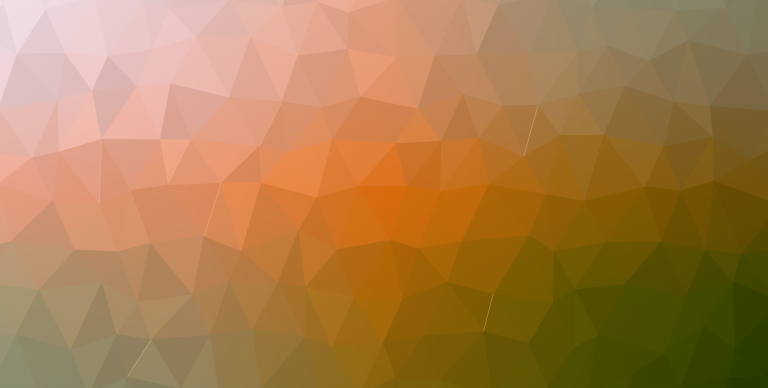
Give the GLSL for this background, as a WebGL 1 fragment shader.

```glsl
precision highp float;
// Low-poly mesh of jittered triangles over a pale pink, orange and dark olive gradient.

uniform vec2 u_resolution;

const vec2 GRID = vec2(17.0, 8.0);   // mesh cells across the canvas
const float JITTER = 0.58;           // full range of vertex displacement, in cells
const float SHADE_RANGE = 0.045;     // brightness variation between facets
const float SEAM_CHANCE = 0.025;     // share of facets with a light hairline
const vec3 SEAM_COLOR = vec3(0.95, 0.80, 0.62);

float hash(vec2 p) {
  return fract(sin(dot(p, vec2(127.1, 311.7))) * 43758.5453);
}

// Piecewise linear ramp through five evenly spaced colours.
vec3 ramp(float t, vec3 a, vec3 b, vec3 c, vec3 d, vec3 e) {
  float s = clamp(t, 0.0, 1.0) * 4.0;
  vec3 color = mix(a, b, clamp(s, 0.0, 1.0));
  color = mix(color, c, clamp(s - 1.0, 0.0, 1.0));
  color = mix(color, d, clamp(s - 2.0, 0.0, 1.0));
  return mix(color, e, clamp(s - 3.0, 0.0, 1.0));
}

// Smooth colour field, one ramp per height, from top to bottom.
vec3 field(vec2 uv) {
  vec3 top = ramp(uv.x, vec3(0.91, 0.86, 0.90), vec3(0.90, 0.77, 0.77),
    vec3(0.90, 0.63, 0.51), vec3(0.59, 0.55, 0.44), vec3(0.48, 0.48, 0.38));
  vec3 upper = ramp(uv.x, vec3(0.91, 0.79, 0.80), vec3(0.90, 0.69, 0.65),
    vec3(0.86, 0.55, 0.38), vec3(0.61, 0.48, 0.31), vec3(0.48, 0.40, 0.25));
  vec3 middle = ramp(uv.x, vec3(0.92, 0.62, 0.51), vec3(0.90, 0.56, 0.39),
    vec3(0.86, 0.42, 0.06), vec3(0.60, 0.38, 0.02), vec3(0.42, 0.30, 0.01));
  vec3 lower = ramp(uv.x, vec3(0.63, 0.57, 0.43), vec3(0.70, 0.52, 0.35),
    vec3(0.66, 0.40, 0.02), vec3(0.36, 0.33, 0.0), vec3(0.21, 0.26, 0.0));
  vec3 bottom = ramp(uv.x, vec3(0.52, 0.54, 0.44), vec3(0.54, 0.50, 0.36),
    vec3(0.52, 0.38, 0.05), vec3(0.30, 0.31, 0.0), vec3(0.14, 0.22, 0.0));
  return ramp(1.0 - uv.y, top, upper, middle, lower, bottom);
}

// Jittered vertex of a lattice whose odd rows are shifted by half a cell.
vec2 vertex(vec2 id, vec2 cellSize) {
  vec2 offset = vec2(hash(id), hash(id + 57.3)) - 0.5;
  offset *= JITTER;
  offset.x += 0.5 * mod(id.y, 2.0);
  return (id + offset) * cellSize;
}

// Signed distance to a line, positive on its left side.
float edgeDistance(vec2 p, vec2 a, vec2 b) {
  vec2 d = b - a;
  return (d.x * (p.y - a.y) - d.y * (p.x - a.x)) / length(d);
}

// Facet colour weighted by its antialiased coverage, which is kept in alpha.
vec4 facet(vec2 p, vec2 a, vec2 b, vec2 c, vec2 seed, float aspect, float pixel) {
  float ab = edgeDistance(p, a, b);
  float bc = edgeDistance(p, b, c);
  float ca = edgeDistance(p, c, a);
  float coverage = clamp(min(ab, min(bc, ca)) / pixel + 0.5, 0.0, 1.0);

  vec2 center = (a + b + c) / 3.0;
  vec3 color = field(mix(center, p, 0.25) / vec2(aspect, 1.0));
  color *= 1.0 + SHADE_RANGE * (2.0 * hash(seed + 11.7) - 1.0);

  float seam = 1.0 - smoothstep(0.0, 0.001 + pixel, abs(ca));
  seam *= step(hash(seed + 83.1), SEAM_CHANCE);
  color = mix(color, SEAM_COLOR, 0.45 * seam);
  return vec4(color, 1.0) * coverage;
}

// Sum of all facets around the point, normalised by total coverage.
vec3 mesh(vec2 p, float aspect, float pixel) {
  vec2 cellSize = vec2(aspect, 1.0) / GRID;
  vec2 base = floor(p / cellSize);
  vec4 sum = vec4(0.0);
  for (int j = -1; j <= 1; j++) {
    for (int i = -2; i <= 1; i++) {
      vec2 id = base + vec2(float(i), float(j));
      vec2 sw = vertex(id, cellSize);
      vec2 se = vertex(id + vec2(1.0, 0.0), cellSize);
      vec2 nw = vertex(id + vec2(0.0, 1.0), cellSize);
      vec2 ne = vertex(id + vec2(1.0, 1.0), cellSize);
      // The diagonal flips with the row so that triangles stay compact.
      bool odd = mod(id.y, 2.0) > 0.5;
      vec2 lowTip = odd ? ne : nw;
      vec2 highTip = odd ? sw : se;
      sum += facet(p, sw, se, lowTip, id, aspect, pixel);
      sum += facet(p, ne, nw, highTip, id + 0.37, aspect, pixel);
    }
  }
  return sum.rgb / max(sum.a, 0.001);
}

void main() {
  float aspect = u_resolution.x / u_resolution.y;
  vec2 p = gl_FragCoord.xy / u_resolution.y;
  gl_FragColor = vec4(mesh(p, aspect, 1.0 / u_resolution.y), 1.0);
}
```
